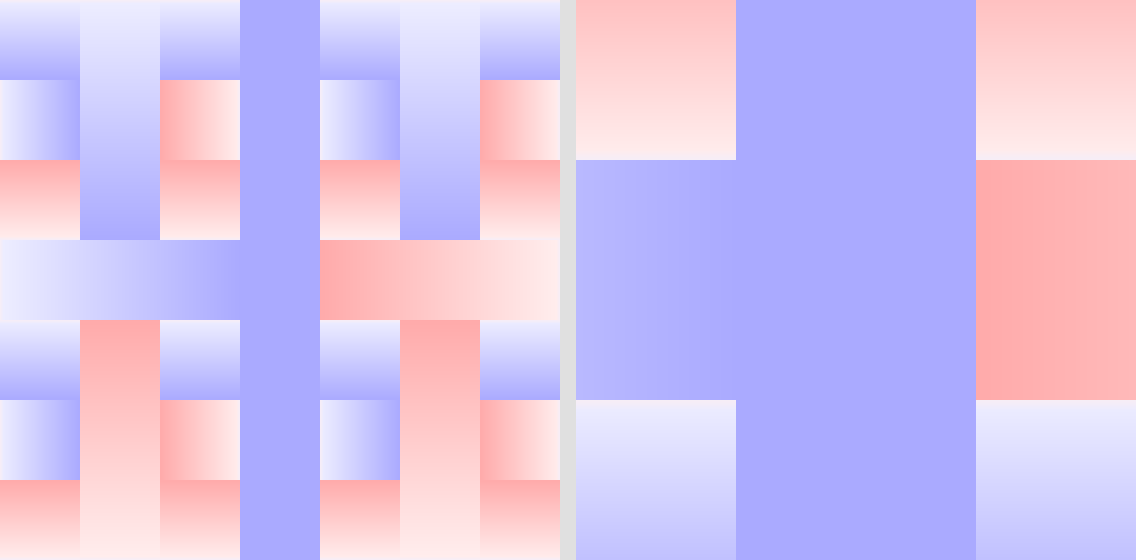
Left, the full canvas; right, a detail of the centre.
This pattern is drawn by a WebGL 2 fragment shader. Its source:

```glsl
#version 300 es
precision highp float;
// Nested crosses of blue and red strips that fade to pale at their outer ends.

uniform vec2 u_resolution;
out vec4 fragColor;

const float CELLS = 7.0;        // strip widths across the canvas
const float SEAM_BLEND = 0.05;  // where the two pale tints meet, in cells
const vec3 BLUE = vec3(0.667, 0.667, 1.0);
const vec3 RED = vec3(1.0, 0.667, 0.667);
const vec3 PALE_BLUE = vec3(0.933, 0.933, 1.0);
const vec3 PALE_RED = vec3(1.0, 0.933, 0.933);

// Two-armed gradient: pale to blue before the centre, red to pale after it.
// A block spans (period - 1) cells; its central cell belongs to the strip.
vec3 armGradient(float position, float period) {
    float size = period - 1.0;
    float armLength = 0.5 * (size - 1.0);
    float fromEnd = min(position, size - position);
    float strength = clamp(fromEnd / armLength, 0.0, 1.0);
    vec3 blueArm = mix(PALE_BLUE, BLUE, strength);
    vec3 redArm = mix(PALE_RED, RED, strength);
    // Both arms reach a shared tint at the very end, so the tile wraps.
    float ownTint = 0.5 + 0.5 * smoothstep(0.0, SEAM_BLEND, fromEnd);
    float redShare = position < 0.5 * size ? 1.0 - ownTint : ownTint;
    return mix(blueArm, redArm, redShare);
}

// Coverage of the one-cell strip through the middle of a block.
float centreStrip(float position, float period, float pixel) {
    float distanceToEdge = abs(position - 0.5 * (period - 1.0)) - 0.5;
    return clamp(0.5 - distanceToEdge / pixel, 0.0, 1.0);
}

vec3 nestedCrosses(vec2 p, float pixel) {
    // Smallest cells
    vec3 color = armGradient(mod(p.y, 4.0), 4.0);

    // Crosses from small to large, upright strips on top
    for (float period = 4.0; period <= CELLS + 1.0; period *= 2.0) {
        vec2 local = mod(p, period);
        color = mix(color, armGradient(local.x, period),
                    centreStrip(local.y, period, pixel));
        float parent = 2.0 * period;
        vec3 upright = period > CELLS ? BLUE
                     : armGradient(mod(p.y, parent), parent);
        color = mix(color, upright, centreStrip(local.x, period, pixel));
    }
    return color;
}

void main() {
    vec2 uv = gl_FragCoord.xy / u_resolution;
    // Cell units, counted from the left and from the top
    vec2 p = CELLS * vec2(uv.x, 1.0 - uv.y);
    float pixel = CELLS / min(u_resolution.x, u_resolution.y);
    fragColor = vec4(nestedCrosses(p, pixel), 1.0);
}
```
